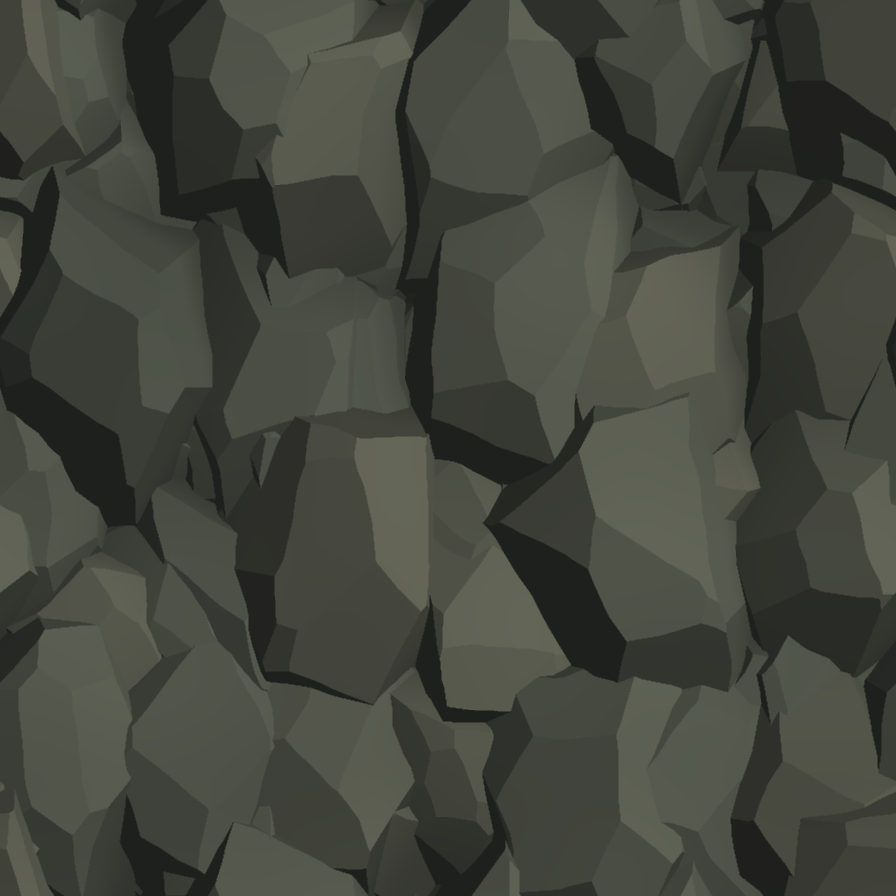
A three.js fragment shader for this texture:

```glsl
// Dark grey-green cliff of overlapping, sharply faceted rocks, tiling on all sides.
varying vec2 vUv;

const vec3 SHADE_COLOR = vec3(0.115, 0.125, 0.115);
const vec3 LIT_COLOR = vec3(0.365, 0.385, 0.335);
const vec3 WARM_TINT = vec3(1.03, 0.99, 0.98);
const vec3 LIGHT_DIR = vec3(0.56, 0.30, 0.77);
const vec2 BOULDER_CELLS = vec2(6.0, 4.0);
const vec2 RUBBLE_CELLS = vec2(9.0, 7.0);
const float JITTER = 0.8;         // scatter of rocks inside their cells
const float TOP_TILT = 0.85;      // tilt range of the top facets
const float SHEAR = 0.5;          // lean range of the rocks
const float WARP_COARSE = 0.030;  // broken outlines, in canvas units
const float WARP_FINE = 0.008;
const float GAP_DARKNESS = 0.32;
const float EDGE_SOFTNESS = 0.001;
const float TAU = 6.2832;

struct Surface {
  float height;
  vec2 slope;
  float tint;
};

vec3 hash3(vec3 p) {
  p = fract(p * vec3(0.1031, 0.1030, 0.0973));
  p += dot(p, p.yxz + 33.33);
  return fract((p.xxy + p.yxx) * p.zyx);
}

// Wrapping gradient noise, about -0.7 to 0.7
float cornerRamp(vec2 cell, vec2 offset, float period) {
  float angle = TAU * hash3(vec3(mod(cell, period), 71.0)).x;
  return dot(vec2(cos(angle), sin(angle)), offset);
}

float gradientNoise(vec2 uv, float period) {
  vec2 p = uv * period;
  vec2 i = floor(p);
  vec2 f = p - i;
  vec2 u = f * f * f * (f * (f * 6.0 - 15.0) + 10.0);
  vec2 e = vec2(1.0, 0.0);
  float low = mix(cornerRamp(i, f, period), cornerRamp(i + e, f - e, period), u.x);
  float high = mix(cornerRamp(i + e.yx, f - e.yx, period),
                   cornerRamp(i + 1.0, f - 1.0, period), u.x);
  return mix(low, high, u.y);
}

// Wrapping offset, linear on triangles so that straight edges break into straight pieces
vec2 shatter(vec2 uv, float period) {
  vec2 p = uv * period;
  vec2 i = floor(p);
  vec2 f = p - i;
  vec2 side = f.x > f.y ? vec2(1.0, 0.0) : vec2(0.0, 1.0);
  vec2 a = hash3(vec3(mod(i, period), period)).xy;
  vec2 b = hash3(vec3(mod(i + side, period), period)).xy;
  vec2 c = hash3(vec3(mod(i + 1.0, period), period)).xy;
  float far = max(f.x, f.y);
  float near = min(f.x, f.y);
  return a + (b - a) * far + (c - b) * near - 0.5;
}

// Adds a layer of convex rocks: a tilted top cut by a ring of bevels and a ring of cliffs
void addRocks(inout Surface s, vec2 uv, vec2 cells, float base, float range, float steepness, float seed) {
  vec2 p = uv * cells;
  for (int y = -1; y <= 1; y++) {
    for (int x = -1; x <= 1; x++) {
      vec2 cell = floor(p) + vec2(float(x), float(y));
      vec3 id = vec3(mod(cell, cells), seed);
      vec3 place = hash3(id);
      vec3 form = hash3(id + 40.0);
      vec2 d = p - cell - 0.5 - (place.xy - 0.5) * JITTER;
      float lean = (form.z - 0.5) * SHEAR;
      d.x += d.y * lean;

      vec2 tilt = (form.xy - 0.5) * TOP_TILT;
      float top = base + range * place.z + dot(tilt, d);
      if (top <= s.height) continue;

      float size = mix(0.85, 1.12, hash3(id + 80.0).x);
      float cut = 0.0;
      vec2 slope = tilt;
      for (int i = 0; i < 12; i++) {
        float n = float(i);
        vec3 r = hash3(id + vec3(0.0, 0.0, 7.0 * n + 120.0));
        float angle = TAU * (n + 0.65 * r.x) / 6.0;
        vec2 dir = vec2(cos(angle), sin(angle));
        bool bevel = i < 6;
        float radius = size * (bevel ? mix(0.16, 0.46, r.y) : mix(0.42, 0.62, r.y));
        float steep = steepness * (bevel ? mix(0.4, 1.1, r.z) : mix(2.5, 5.0, r.z));
        float depth = steep * (dot(d, dir) - radius);
        if (depth > cut) {
          cut = depth;
          slope = tilt - steep * dir;
        }
      }
      if (top - cut > s.height) {
        slope.y += slope.x * lean;
        s = Surface(top - cut, slope, hash3(id + 200.0).x);
      }
    }
  }
}

vec3 rockColor(vec2 uv) {
  vec2 q = uv + WARP_COARSE * shatter(uv, 8.0) + WARP_FINE * shatter(uv, 19.0);
  Surface s = Surface(-9.0, vec2(0.0), 0.5);
  addRocks(s, q, BOULDER_CELLS, 0.0, 0.7, 1.0, 3.0);
  addRocks(s, q, RUBBLE_CELLS, -0.5, 0.6, 0.5, 17.0);

  // Flat facet light, dimmed in the gaps between rocks
  vec3 normal = normalize(vec3(-s.slope, 1.0));
  float light = max(dot(normal, LIGHT_DIR), 0.0);
  light *= 1.0 - GAP_DARKNESS * (1.0 - smoothstep(-0.5, 0.2, s.height));
  light *= 0.93 + 0.14 * s.tint + 0.14 * gradientNoise(uv, 4.0);
  return mix(SHADE_COLOR, LIT_COLOR, light) * mix(vec3(1.0), WARM_TINT, s.tint);
}

void main() {
  // Four samples smooth the facet edges
  vec3 color = vec3(0.0);
  for (int i = 0; i < 4; i++) {
    vec2 corner = vec2(mod(float(i), 2.0), floor(float(i) / 2.0)) - 0.5;
    color += 0.25 * rockColor(vUv + corner * EDGE_SOFTNESS);
  }
  gl_FragColor = vec4(color, 1.0);
}
```
